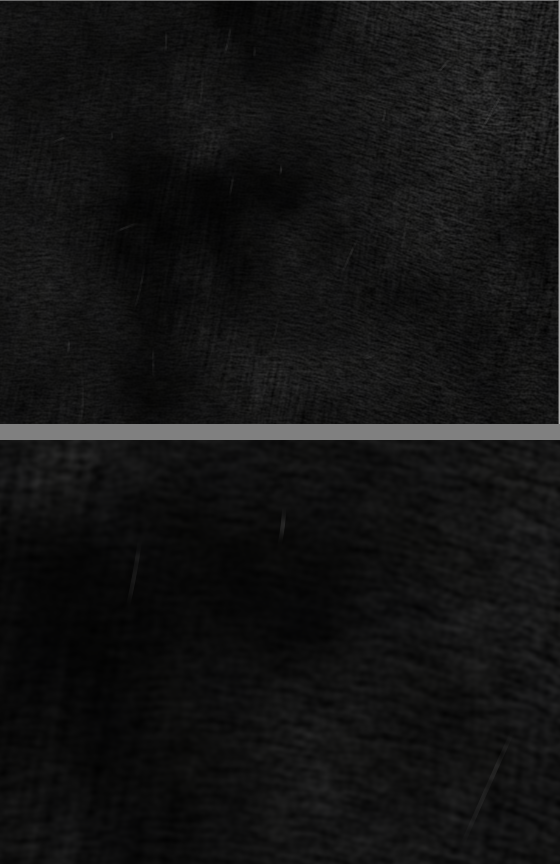
Top, the full canvas; bottom, a detail of the centre.
A Shadertoy shader for this texture:

```glsl
// A worn, nearly black board: soft cloudy patches of light and dark, covered by
// fine sideways grain, faint steep brushing and a few hairline scratches.
// Gradient noise shapes patches and grain; scratches are looped, bent segments.

const int SCRATCH_COUNT = 22;
const float BASE_TONE = 0.066;
const vec3 EDGE_COLOUR = vec3(0.69);

vec2 hash2(vec2 p) {
    vec3 q = fract(p.xyx * vec3(0.1031, 0.1030, 0.0973));
    q += dot(q, q.yzx + 33.33);
    return fract((q.xx + q.yz) * q.zy);
}

float cornerSlope(vec2 cell, vec2 offset) {
    float angle = 6.2832 * hash2(cell).x;
    return dot(vec2(cos(angle), sin(angle)), offset);
}

// Gradient noise, roughly -0.7 to 0.7
float gradientNoise(vec2 p) {
    vec2 i = floor(p), f = fract(p);
    vec2 u = f * f * f * (f * (f * 6.0 - 15.0) + 10.0);
    vec2 e = vec2(1.0, 0.0);
    float low = mix(cornerSlope(i, f), cornerSlope(i + e, f - e), u.x);
    float high = mix(cornerSlope(i + e.yx, f - e.yx), cornerSlope(i + 1.0, f - 1.0), u.x);
    return mix(low, high, u.y);
}

float fbm(vec2 p) {
    float sum = 0.0, gain = 1.0;
    for (int i = 0; i < 4; i++) {
        sum += gain * gradientNoise(p);
        p = p * 2.03 + 17.3;
        gain *= 0.55;
    }
    return sum;
}

vec2 rotate(vec2 p, float angle) {
    float c = cos(angle), s = sin(angle);
    return vec2(c * p.x - s * p.y, s * p.x + c * p.y);
}

// Soft elliptical patch
float patchGlow(vec2 uv, vec2 centre, vec2 radius) {
    vec2 d = (uv - centre) / radius;
    return exp(-dot(d, d));
}

// Broad distribution of light over the board
float boardTone(vec2 uv, vec2 p) {
    vec2 w = uv + 0.07 * vec2(fbm(p * 4.0 + 5.0), fbm(p * 4.0 + 41.0));
    float tone = BASE_TONE;
    tone += 0.055 * patchGlow(w, vec2(1.0, 1.0), vec2(0.36, 0.34));
    tone += 0.030 * patchGlow(w, vec2(0.82, 0.60), vec2(0.26, 0.35));
    tone += 0.022 * patchGlow(w, vec2(0.08, 0.42), vec2(0.18, 0.30));
    tone += 0.032 * patchGlow(w, vec2(0.52, 0.13), vec2(0.15, 0.12));
    tone += 0.022 * patchGlow(w, vec2(0.34, 0.68), vec2(0.05, 0.14));
    tone -= 0.060 * patchGlow(w, vec2(0.36, 0.52), vec2(0.20, 0.12));
    tone -= 0.035 * patchGlow(w, vec2(0.47, 0.95), vec2(0.10, 0.12));
    tone -= 0.028 * patchGlow(w, vec2(0.26, 0.15), vec2(0.05, 0.30));
    tone -= 0.025 * patchGlow(w, vec2(1.0, 0.45), vec2(0.06, 0.25));
    return max(tone + 0.035 * fbm(p * 5.0 + 9.0), 0.022);
}

// Relative brightness of sideways fibres, fine speckle and steep brushing
float surfaceGrain(vec2 uv, vec2 p) {
    vec2 bent = rotate(p, 0.12 * smoothstep(0.4, 0.9, uv.x));
    bent.y += 0.006 * gradientNoise(p * 14.0);
    float fibres = gradientNoise(bent * vec2(30.0, 135.0));
    float threads = gradientNoise(bent * vec2(65.0, 180.0) + 31.0);
    float speckle = gradientNoise(p * vec2(150.0, 175.0) + 73.0);
    float brushing = gradientNoise(rotate(p, 0.18) * vec2(125.0, 8.0) + 11.0);
    float brushMask = smoothstep(-0.25, 0.35, gradientNoise(p * 3.5 + 3.0));
    float roughness = 0.8 + 0.35 * smoothstep(0.4, 0.9, uv.x);
    return 1.0 + roughness * (0.65 * fibres + 0.5 * threads + 0.5 * speckle)
               + 0.6 * brushMask * brushing;
}

// Tapered hairline with a slight bend
float scratch(vec2 p, vec2 centre, float angle, float halfLength, float bend, float pixel) {
    vec2 q = rotate(p - centre, -angle);
    float along = q.x / halfLength;
    float across = abs(q.y - bend * halfLength * along * along);
    float width = 0.0012;
    float line = 1.0 - smoothstep(width, width + 1.2 * pixel, across);
    return line * (1.0 - smoothstep(0.3, 1.0, abs(along)));
}

float allScratches(vec2 p, float aspect, float pixel) {
    float light = 0.0;
    for (int i = 0; i < SCRATCH_COUNT; i++) {
        vec2 place = hash2(vec2(float(i), 4.0));
        vec2 shape = hash2(vec2(float(i), 19.0));
        vec2 style = hash2(vec2(float(i), 57.0));
        float angle = mix(0.35, 1.45, smoothstep(0.3, 0.6, style.x)) + 0.3 * (shape.x - 0.5);
        float halfLength = mix(0.012, 0.085, shape.y * shape.y);
        vec2 centre = vec2(aspect * mix(0.05, 0.9, place.x), place.y);
        light += mix(0.03, 0.10, style.y) * scratch(p, centre, angle, halfLength, 0.15 * (style.x - 0.5), pixel);
    }
    return light * (0.7 + 0.8 * gradientNoise(p * 70.0));
}

void mainImage(out vec4 fragColor, in vec2 fragCoord) {
    vec2 uv = fragCoord / iResolution.xy;
    vec2 p = fragCoord / iResolution.y;
    float aspect = iResolution.x / iResolution.y;
    float pixel = 1.0 / iResolution.y;

    float tone = boardTone(uv, p) * surfaceGrain(uv, p);
    tone += allScratches(p, aspect, pixel);
    vec3 colour = vec3(max(tone, 0.008));
    colour += vec3(-0.002, -0.001, 0.004) * gradientNoise(p * 18.0);

    // Pale rim along the right and top edges
    float rightRim = smoothstep(-0.5, 0.5, (p.x - aspect + 0.0034) / pixel);
    float topRim = smoothstep(-0.5, 0.5, (p.y - 1.0 + 0.0020) / pixel);
    colour = mix(colour, EDGE_COLOUR, max(rightRim, 0.6 * topRim));
    fragColor = vec4(colour, 1.0);
}
```
